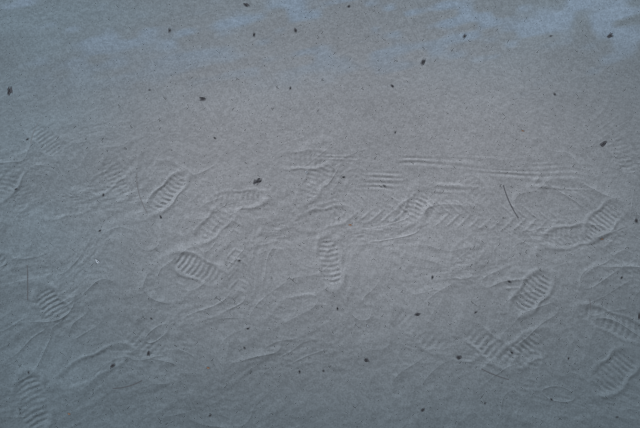
Write a Shadertoy shader that draws this texture.

```glsl
// Trodden grey-blue sand seen at a slant: a height field of scuffs, shoe prints
// and tyre tracks is lit by its slope toward the light, then grain, pale damp
// patches, pebbles and twigs are laid on top.

const vec3 SAND_COLOR = vec3(0.527, 0.541, 0.565);
const vec3 EDGE_COLOR = vec3(0.350, 0.394, 0.425);
const vec3 COOL_COLOR = vec3(0.435, 0.500, 0.545);
const vec3 DAMP_COLOR = vec3(0.490, 0.560, 0.635);
const vec3 DARK_COLOR = vec3(0.215, 0.220, 0.240);
const vec3 RUST_COLOR = vec3(0.560, 0.390, 0.290);
const vec3 PALE_COLOR = vec3(0.600, 0.640, 0.690);
const vec2 LIGHT_DIR = vec2(-0.4, 0.917);
const float RELIEF = 0.18;
const float GRAIN = 0.17;
const float PRINT_CELL = 0.165;
const float PEBBLE_CELL = 0.105;
const float TWIG_CELL = 0.21;
const float SLOPE_STEP = 0.003;

float hash(vec2 p) {
    return fract(sin(dot(p, vec2(127.1, 311.7))) * 43758.5453);
}

vec2 hash2(vec2 p) {
    return vec2(hash(p), hash(p + 37.7));
}

float noise(vec2 p) {
    vec2 i = floor(p), f = fract(p);
    f = f * f * (3.0 - 2.0 * f);
    return mix(mix(hash(i), hash(i + vec2(1, 0)), f.x),
               mix(hash(i + vec2(0, 1)), hash(i + vec2(1, 1)), f.x), f.y);
}

vec2 rotate(vec2 p, float a) {
    float c = cos(a), s = sin(a);
    return vec2(c * p.x + s * p.y, c * p.y - s * p.x);
}

// Thin crests where the noise crosses its middle
float crest(vec2 p) {
    return pow(1.0 - abs(2.0 * noise(p) - 1.0), 4.0);
}

// Canvas to ground plane: features shrink and flatten with distance
vec2 toGround(vec2 p) {
    return vec2((p.x - 0.75) * (1.0 + 0.6 * p.y), p.y * (1.0 + 0.5 * p.y));
}

// Sole-shaped dent with a raised rim and wavy tread
float shoePrint(vec2 q, float seed) {
    float waist = 1.0 - 0.22 * exp(-pow((q.y + 0.012) / 0.025, 2.0));
    float d = length(q / vec2(0.034 * waist, 0.080));
    float inside = 1.0 - smoothstep(0.78, 1.08, d);
    float rim = exp(-pow((d - 1.18) / 0.17, 2.0));
    float bend = mix(-110.0, 130.0, seed) * abs(q.x);
    return 0.0042 * (rim - 0.7 * inside) + 0.0016 * inside * sin(q.y * 390.0 + bend);
}

float shoePrints(vec2 g) {
    float h = 0.0;
    vec2 home = floor(g / PRINT_CELL);
    for (int j = -1; j <= 1; j++)
    for (int i = -1; i <= 1; i++) {
        vec2 cell = home + vec2(i, j);
        vec2 center = (cell + hash2(cell)) * PRINT_CELL;
        float seed = hash(cell + 5.3);
        float depth = smoothstep(0.1, 0.9, hash(cell + 9.1));
        h += depth * shoePrint(rotate(g - center, 6.283 * seed), fract(seed * 7.0));
    }
    return h * (0.1 + 1.5 * noise(g * 15.0));
}

// Worn band: long streaks (0) to chevrons (1)
float tyreTrack(vec2 g, vec2 center, float angle, vec2 halfSize, float chevron) {
    vec2 q = rotate(g - center, angle);
    vec2 a = abs(q) / halfSize;
    float band = (1.0 - smoothstep(0.7, 1.1, a.y)) * (1.0 - smoothstep(0.5, 1.1, a.x));
    float streaks = sin(q.y * 270.0 + 9.0 * noise(q * vec2(8, 30)));
    float bars = pow(0.5 + 0.5 * sin(q.x * 190.0 + abs(q.y) * 170.0), 3.0);
    float wear = smoothstep(0.25, 0.8, noise(g * vec2(10, 26)));
    return 0.0017 * band * mix(streaks, 1.7 * bars, chevron) * wear;
}

float height(vec2 p) {
    vec2 g = toGround(p);
    float trodden = 1.0 - smoothstep(0.40, 0.74, p.y + 0.2 * (noise(g * 4.0) - 0.5));
    vec2 w = g + 0.10 * vec2(noise(g * 8.0), noise(g * 8.0 + 19.0));
    vec2 t = rotate(w, 0.6);
    float broken = smoothstep(0.3, 0.8, noise(g * 6.0 + 3.0));
    float h = 0.0085 * crest(w * vec2(7, 11)) * broken * trodden;
    h += 0.0036 * crest(t * vec2(15, 23)) * noise(g * 9.0 + 8.0) * (0.1 + trodden);
    h += (0.3 + 0.7 * trodden) * (0.0034 * noise(t * vec2(30, 46))
        + 0.0021 * noise(rotate(w, -0.3) * vec2(75, 95)));
    h += trodden * shoePrints(g);
    h += tyreTrack(g, vec2(0.42, 0.77), -0.04, vec2(0.48, 0.075), 0.0);
    h += tyreTrack(g, vec2(0.38, 0.63), -0.07, vec2(0.42, 0.050), 1.0);
    h += tyreTrack(g, vec2(-0.25, 0.50), 1.75, vec2(0.14, 0.030), 1.0);
    h += tyreTrack(g, vec2(0.50, 0.30), 0.90, vec2(0.20, 0.040), 0.8);
    return h;
}

vec3 addPebbles(vec3 color, vec2 p, float px) {
    vec2 cell = floor(p / PEBBLE_CELL);
    vec2 q = p - (cell + 0.15 + 0.7 * hash2(cell + 2.0)) * PEBBLE_CELL;
    float kind = hash(cell + 71.0), size = hash(cell + 13.0);
    float radius = 0.0016 + 0.0075 * pow(size, 5.0);
    q = rotate(q, 6.283 * kind) * vec2(0.8, 1.25);
    float d = length(q) - radius * (0.6 + 0.8 * noise(q * 220.0 + cell * 9.0));
    float present = step(hash(cell + 51.0), 0.5);
    vec3 tint = kind > 0.93 ? RUST_COLOR : kind > 0.84 ? PALE_COLOR : DARK_COLOR;
    color *= 1.0 - 0.15 * present * (1.0 - smoothstep(0.0, 0.004, d));
    tint *= 0.8 + 0.6 * noise(q * 300.0);
    return mix(color, tint, 0.85 * present * (1.0 - smoothstep(-px, px, d)));
}

vec3 addTwigs(vec3 color, vec2 p, float px) {
    vec2 cell = floor(p / TWIG_CELL);
    vec2 q = p - (cell + 0.3 + 0.4 * hash2(cell + 4.0)) * TWIG_CELL;
    float seed = hash(cell + 23.0);
    q = rotate(q, 3.1416 * seed);
    q.y += (hash(cell + 8.0) - 0.5) * 9.0 * q.x * q.x;
    float halfLength = 0.012 + 0.035 * hash(cell + 31.0);
    float d = length(vec2(max(abs(q.x) - halfLength, 0.0), q.y)) - 0.0011;
    float present = step(hash(cell + 61.0), 0.45) * (1.0 - smoothstep(0.6, 0.8, p.y));
    vec3 tint = mix(DARK_COLOR, SAND_COLOR * 0.8, fract(seed * 5.0));
    return mix(color, tint, 0.75 * present * (1.0 - smoothstep(-px, px, d)));
}

void mainImage(out vec4 fragColor, in vec2 fragCoord) {
    vec2 p = fragCoord / iResolution.y;
    vec2 uv = fragCoord / iResolution.xy;
    float px = 1.0 / iResolution.y;

    // Broad tone: bright middle, dark corners, cool left and far side
    float vignette = smoothstep(0.16, 0.80, length(uv - vec2(0.54, 0.64)));
    vec3 color = mix(SAND_COLOR, EDGE_COLOR, vignette);
    vec2 r = rotate(p, 0.2);
    float mottle = noise(r * vec2(4, 9)) * 0.6 + noise(r * vec2(11, 25)) * 0.4;
    float cool = (1.0 - smoothstep(0.0, 0.35, uv.x)) * 0.45 + smoothstep(0.65, 1.0, uv.y) * 0.35;
    color = mix(color, COOL_COLOR, clamp(cool * (0.4 + mottle), 0.0, 0.8));
    float patches = noise(r * vec2(5, 12) + 7.0) * 0.5 + noise(r * vec2(23, 50)) * 0.5;
    color = mix(color, DAMP_COLOR, 0.75 * smoothstep(0.74, 0.97, uv.y) * smoothstep(0.45, 0.75, patches));
    color *= 0.96 + 0.08 * mottle;

    // Relief from the slope toward the light
    float slope = (height(p + LIGHT_DIR * SLOPE_STEP) - height(p)) / SLOPE_STEP;
    color *= 1.0 + RELIEF * clamp(-slope, -1.5, 0.7);

    // Sand grain, with some darker crumbs
    float grain = noise(rotate(p, 0.5) * 310.0) * 0.65 + noise(rotate(p, -0.2) * vec2(100, 170)) * 0.35;
    color *= 1.0 + GRAIN * (grain - 0.5);
    color *= 1.0 - 0.18 * smoothstep(0.88, 1.0, noise(rotate(p, 0.9) * 190.0 + 40.0));

    color = addTwigs(color, p, px);
    color = addPebbles(color, p, px);
    fragColor = vec4(color, 1.0);
}
```
